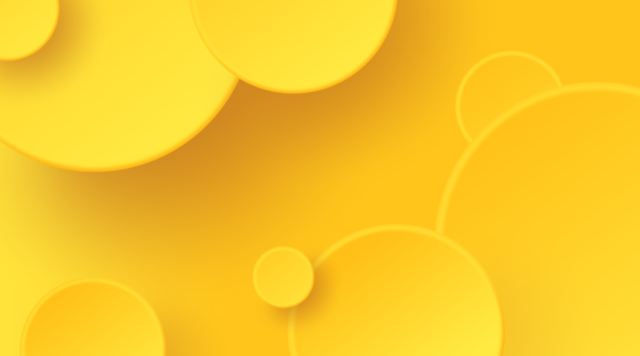
Write a Shadertoy shader that draws this background.

```glsl
// Glossy yellow discs overlapping on a warm gradient, with soft brown shadows.
// Discs are painted back to front: each casts a blurred, offset shadow and is
// then filled with a diagonal gradient and a bevelled rim lit from upper left.

#define AMBER vec3(1.0, 0.755, 0.09)
#define LEMON vec3(1.0, 0.92, 0.26)
#define RIM_LIGHT vec3(1.0, 0.89, 0.22)
#define RIM_DARK vec3(1.0, 0.69, 0.06)
#define SHADOW vec3(0.76, 0.46, 0.13)
#define FALL_DIR vec2(0.6, -0.8)
#define SHADOW_OFFSET vec2(0.31, -0.27)
#define SHADOW_BLUR 0.68

const int DISC_COUNT = 8;

// Centre x, centre y, radius, shadow strength (in canvas heights).
const vec4 DISCS[DISC_COUNT] = vec4[](
    vec4(0.265, 0.965, 0.448, 0.85),
    vec4(0.824, 1.031, 0.294, 0.65),
    vec4(0.019, 0.977, 0.148, 0.70),
    vec4(1.437, 0.700, 0.158, 0.00),
    vec4(1.678, 0.312, 0.458, 0.00),
    vec4(1.113, 0.066, 0.305, 0.18),
    vec4(0.796, 0.221, 0.087, 0.65),
    vec4(0.261, 0.016, 0.206, 0.40));

// Fill tone at the upper left and lower right of each disc.
const vec2 TONES[DISC_COUNT] = vec2[](
    vec2(0.25, 1.0), vec2(0.25, 1.0), vec2(0.45, 0.95), vec2(0.05, 0.45),
    vec2(0.0, 0.85), vec2(-0.15, 1.3), vec2(0.3, 0.75), vec2(-0.05, 1.0));

vec3 yellow(float tone) {
    return mix(AMBER, LEMON, clamp(tone, 0.0, 1.0));
}

// Blurred offset disc, fading out on the side that faces the light.
float shadowMask(vec2 p, vec4 disc) {
    vec2 away = p - disc.xy;
    float dist = length(away - SHADOW_OFFSET * disc.z) - disc.z;
    float blur = SHADOW_BLUR * disc.z;
    float facing = dot(away, vec2(0.77, -0.64)) / max(length(away), 1e-4);
    return disc.w * (1.0 - smoothstep(-blur, blur, dist))
                  * smoothstep(-0.2, 0.7, facing);
}

// Gradient face with a bright bevel, turning orange on the shaded edge.
vec3 discColor(vec2 p, vec4 disc, vec2 tones) {
    vec2 away = p - disc.xy;
    float dist = length(away);
    float along = dot(away, FALL_DIR) / disc.z;
    vec3 col = yellow(mix(tones.x, tones.y, 0.5 + 0.5 * along));

    float width = 0.012 + 0.045 * disc.z;
    float bevel = clamp(1.0 + (dist - disc.z) / width, 0.0, 1.0);
    float shaded = smoothstep(-0.1, 0.7, dot(away, FALL_DIR) / max(dist, 1e-4));
    col = mix(col, RIM_LIGHT, 0.85 * smoothstep(0.0, 0.7, bevel));
    float edge = smoothstep(0.4, 1.0, bevel);
    return mix(col, RIM_DARK, edge * mix(0.3, 0.85, shaded));
}

void mainImage(out vec4 fragColor, in vec2 fragCoord) {
    vec2 p = fragCoord / iResolution.y;
    float pixel = 1.0 / iResolution.y;

    // Backdrop, brightest at the left
    vec3 col = yellow(mix(0.8, 0.1, smoothstep(0.0, 0.7, p.x)));

    // Discs from back to front
    for (int i = 0; i < DISC_COUNT; i++) {
        vec4 disc = DISCS[i];
        col = mix(col, SHADOW, shadowMask(p, disc));
        float dist = length(p - disc.xy) - disc.z;
        float cover = 1.0 - smoothstep(-pixel, pixel, dist);
        col = mix(col, discColor(p, disc, TONES[i]), cover);
    }
    fragColor = vec4(col, 1.0);
}
```
